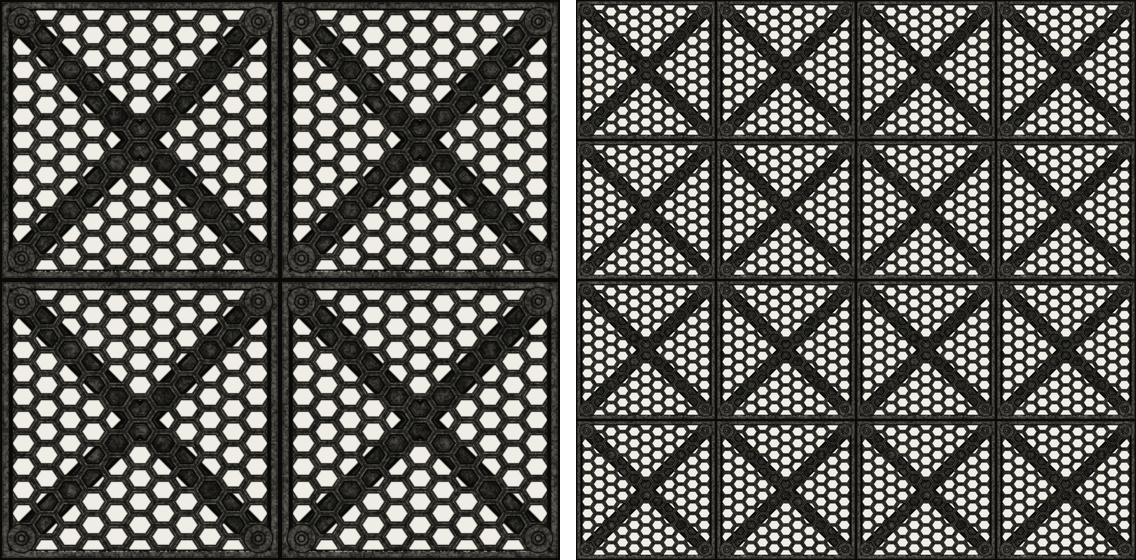
Left: one tile. Right: repeated 2 by 2.
Give the GLSL for this pattern, as a Shadertoy shader.

```glsl
const float TILES = 2.0;
const float CELLS = 12.0;
const vec3 BACKDROP = vec3(0.94, 0.93, 0.90);
const vec3 SHADOW = vec3(0.035, 0.035, 0.028);
const vec3 STEEL_TINT = vec3(1.0, 0.98, 0.89);

float hash(vec2 p) {
    vec3 q = fract(vec3(p.xyx) * 0.1031);
    q += dot(q, q.yzx + 33.33);
    return fract((q.x + q.y) * q.z);
}

// Value noise that wraps over the unit square
float wrapNoise(vec2 uv, float period) {
    vec2 p = uv * period;
    vec2 i = mod(floor(p), period);
    vec2 j = mod(i + 1.0, period);
    vec2 f = fract(p);
    f = f * f * (3.0 - 2.0 * f);
    return mix(mix(hash(i), hash(vec2(j.x, i.y)), f.x),
               mix(hash(vec2(i.x, j.y)), hash(j), f.x), f.y);
}

float cover(float d, float aa) {
    return clamp(0.5 - d / aa, 0.0, 1.0);
}

float band(float x, float center, float halfWidth, float aa) {
    return cover(abs(x - center) - halfWidth, aa);
}

vec3 steel(float tone, float grain) {
    return STEEL_TINT * tone * (0.2 + 1.6 * grain);
}

// Offset to the nearest center of the staggered columns
vec2 hexLocal(vec2 q) {
    const vec2 squash = vec2(0.866, 1.0);
    vec2 a = vec2(mod(q.x, 2.0) - 1.0, fract(q.y + 0.5) - 0.5) * squash;
    vec2 b = vec2(mod(q.x + 1.0, 2.0) - 1.0, fract(q.y) - 0.5) * squash;
    return dot(a, a) < dot(b, b) ? a : b;
}

float hexRadius(vec2 h) {
    h = abs(h);
    return max(h.y, 0.866 * h.x + 0.5 * h.y);
}

// Diagonal braces seen through the mesh
vec3 addBraces(vec3 color, vec2 p, float hex, float grain, float blotch, float aa) {
    vec2 c = abs(p - 0.5);
    float d = abs(c.x - c.y) * 0.7071;
    color = mix(color, SHADOW, cover(d - 0.049, aa));
    float face = cover(d - 0.036, aa) * cover(hex - 0.32, aa * CELLS);
    vec3 plate = steel(mix(0.10, 0.23, blotch), grain);
    plate *= 1.0 - 0.6 * band(hex, 0.265, 0.015, aa * CELLS);
    return mix(color, plate, face);
}

// Raised rims around every hexagonal hole
vec3 addMesh(vec3 color, float hex, float grain, float aa) {
    float w = aa * CELLS;
    vec3 wall = mix(SHADOW, steel(0.27, grain), band(hex, 0.432, 0.033, w));
    wall = mix(wall, steel(0.13, grain), cover(0.465 - hex, w));
    return mix(color, wall, cover(0.35 - hex, w));
}

// Rails with a groove between neighbouring panels
vec3 addFrame(vec3 color, vec2 p, vec2 edge, float grain, float aa) {
    float rail = min(edge.x, edge.y);
    color = mix(color, SHADOW, cover(min(edge.x - 0.046, edge.y - 0.037), aa));
    color = mix(color, steel(0.25, grain), band(rail, 0.0195, 0.0115, aa));
    color *= 1.0 - 0.35 * band(rail, 0.0115, 0.002, aa);
    float lip = band(p.y, 0.031, 0.0018, aa) * step(0.035, edge.x);
    return mix(color, steel(0.48, grain), lip * smoothstep(0.35, 0.65, grain));
}

// Corner washers, screws and the webs joining them to the rails
vec3 addBolts(vec3 color, vec2 p, vec2 edge, float grain, float aa) {
    vec2 c = edge - 0.077;
    float r = length(c);
    float web = max(max(c.x, c.y), 0.029 - min(edge.x, edge.y));
    color = mix(color, steel(0.19, grain), cover(web, aa));
    color = mix(color, SHADOW, cover(length(edge - 0.038) - 0.006, aa));
    color = mix(color, SHADOW, cover(r - 0.053, aa));
    color = mix(color, steel(0.23, grain), cover(r - 0.049, aa));
    color = mix(color, SHADOW, cover(r - 0.027, aa));
    color = mix(color, steel(0.22, grain), cover(r - 0.022, aa));
    color = mix(color, SHADOW, cover(r - 0.014, aa));
    color = mix(color, steel(0.25, grain), cover(r - 0.009, aa));
    vec2 local = -c * sign(p - 0.5);
    float glint = cover(length(local - vec2(-0.002, 0.003)) - 0.003, aa * 2.0);
    return mix(color, vec3(0.48, 0.48, 0.45), glint * 0.7);
}

void mainImage(out vec4 fragColor, in vec2 fragCoord) {
    vec2 uv = fragCoord / iResolution.xy;
    vec2 p = fract(uv * TILES);
    vec2 edge = 0.5 - abs(p - 0.5);
    float aa = 1.5 * TILES / min(iResolution.x, iResolution.y);

    // Fine speckle over broader wear
    float blotch = wrapNoise(uv, 64.0);
    float grain = 0.55 * wrapNoise(uv, 320.0) + 0.3 * wrapNoise(uv, 128.0)
                + 0.15 * wrapNoise(uv, 20.0);
    float hex = hexRadius(hexLocal(p * CELLS));

    vec3 color = BACKDROP;
    color = addBraces(color, p, hex, grain, blotch, aa);
    color = addMesh(color, hex, grain, aa);
    color = addFrame(color, p, edge, grain, aa);
    color = addBolts(color, p, edge, grain, aa);
    fragColor = vec4(color, 1.0);
}
```
